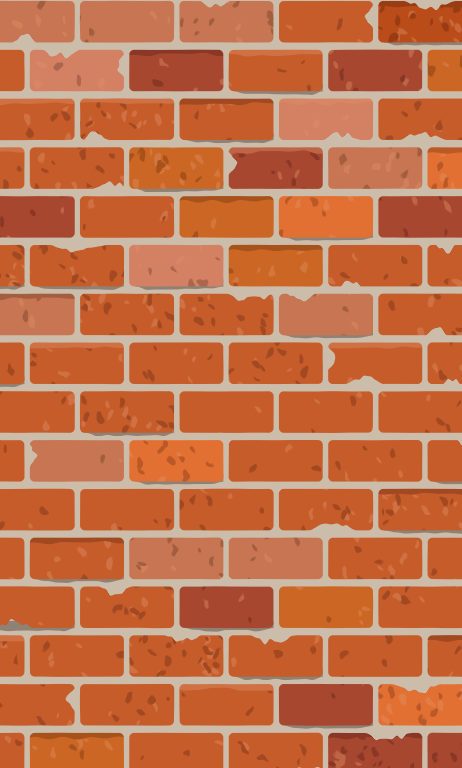
Give the GLSL for this texture, as a WebGL 1 fragment shader.

```glsl
precision highp float;
uniform vec2 u_resolution;

const vec2 BRICK_COUNT = vec2(4.646, 15.74);
const float PITCH = 2.03;               // brick spacing, in row heights
const vec2 HALF_SIZE = vec2(0.96, 0.425);
const float CORNER = 0.1;

const vec3 MORTAR = vec3(0.80, 0.74, 0.67);
const vec3 SHADOW = vec3(0.56, 0.51, 0.46);
const vec3 ORANGE = vec3(0.78, 0.36, 0.17);
const vec3 RED = vec3(0.66, 0.28, 0.19);
const vec3 TAN = vec3(0.78, 0.46, 0.32);
const vec3 PINK = vec3(0.83, 0.50, 0.39);
const vec3 GOLD = vec3(0.80, 0.40, 0.14);
const vec3 BRIGHT = vec3(0.89, 0.44, 0.20);
const vec3 RUST = vec3(0.73, 0.30, 0.10);
const vec3 BROWN = vec3(0.55, 0.24, 0.11);
const vec3 HIGHLIGHT = vec3(0.87, 0.57, 0.40);

float hash(vec2 id, float seed) {
  return fract(sin(dot(id, vec2(127.1, 311.7)) + seed * 74.7) * 43758.5);
}

float noise(vec2 p, float seed) {
  vec2 i = floor(p), f = fract(p);
  f = f * f * (3.0 - 2.0 * f);
  return mix(mix(hash(i, seed), hash(i + vec2(1, 0), seed), f.x),
             mix(hash(i + vec2(0, 1), seed), hash(i + vec2(1, 1), seed), f.x), f.y);
}

float cover(float d, float px) {
  return clamp(0.5 - d / px, 0.0, 1.0);
}

float roundBox(vec2 q, vec2 halfSize, float r) {
  vec2 d = abs(q) - halfSize + r;
  return length(max(d, 0.0)) + min(max(d.x, d.y), 0.0) - r;
}

// Most bricks are orange; the remainder share the other clays.
vec3 clay(float pick) {
  vec3 c = mix(ORANGE, RED, step(0.66, pick));
  c = mix(c, TAN, step(0.77, pick));
  c = mix(c, PINK, step(0.84, pick));
  c = mix(c, GOLD, step(0.88, pick));
  c = mix(c, BRIGHT, step(0.92, pick));
  c = mix(c, RUST, step(0.95, pick));
  return mix(c, BROWN, step(0.98, pick));
}

// Distance to scattered, tilted, uneven flecks.
float flecks(vec2 p, float density, float seed) {
  p += 0.09 * (vec2(noise(p * 8.0, seed), noise(p * 8.0, seed + 1.0)) - 0.5);
  vec2 cell = floor(p / 0.24);
  float d = 1.0;
  for (int y = -1; y <= 1; y++) {
    for (int x = -1; x <= 1; x++) {
      vec2 id = cell + vec2(x, y);
      vec2 jitter = vec2(hash(id, seed + 2.0), hash(id, seed + 3.0));
      vec2 v = p - (id + jitter) * 0.24;
      float a = 0.4 + 1.9 * hash(id, seed + 4.0);
      v = mat2(cos(a), -sin(a), sin(a), cos(a)) * v;
      float r = mix(0.03, 0.065, hash(id, seed + 5.0));
      float blob = length(v / vec2(1.9, 1.0)) - r;
      d = min(d, mix(1.0, blob, step(hash(id, seed + 6.0), density)));
    }
  }
  return d;
}

// Depth of a ragged bite centred at one place along an edge.
float bite(float x, float centre, float span, float seed) {
  float window = 1.0 - smoothstep(0.3 * span, span, abs(x - centre));
  return window * (0.04 + 0.16 * noise(vec2(x * 9.0, seed), seed));
}

void main() {
  vec2 uv = gl_FragCoord.xy / u_resolution;
  float px = BRICK_COUNT.y / u_resolution.y;
  vec2 grid = vec2(uv.x, 1.0 - uv.y) * BRICK_COUNT;
  vec2 p = grid * vec2(PITCH, 1.0);

  // Running bond: every other row slides by half a brick.
  grid.y += 0.055;
  float row = floor(grid.y);
  grid.x += mix(0.222, 0.727, mod(row, 2.0));
  vec2 id = floor(grid);
  vec2 q = (fract(grid) - 0.5) * vec2(PITCH, -1.0);
  float kind = hash(id, 1.0);
  float wobble = 0.008 * (noise(p * 2.5, 4.0) - 0.5);

  // Brick outline with chips on the long and short edges.
  float d = roundBox(q, HALF_SIZE, CORNER) + wobble;
  float centre = 1.5 * (hash(id, 5.0) - 0.5);
  float span = mix(0.15, 0.6, hash(id, 6.0));
  float side = hash(id, 7.0) < 0.55 ? 1.0 : -1.0;
  float chipped = step(hash(id, 8.0), 0.3);
  float longChip = side * q.y - HALF_SIZE.y + bite(q.x, centre, span, kind);
  d = max(d, mix(-1.0, longChip, chipped));
  float shortChip = side * q.x - HALF_SIZE.x + bite(q.y, 0.1, 0.25, kind);
  d = max(d, mix(-1.0, shortChip, step(hash(id, 9.0), 0.07)));

  // Uneven shadow beneath some bricks.
  float taper = 1.0 - smoothstep(0.65, 0.92, abs(q.x - 0.06));
  float drop = taper * (0.035 + 0.045 * noise(vec2(q.x * 5.0, kind * 9.0), 10.0));
  float under = max(-q.y - HALF_SIZE.y - drop, q.y + 0.28);
  under = max(under, abs(q.x - 0.06) - 0.9);
  float shaded = step(hash(id, 11.0), 0.22);
  vec3 color = mix(MORTAR, SHADOW, shaded * cover(under, px));

  // Clay face, flecks and a worn band along the top.
  vec3 base = clay(kind);
  vec3 dark = base * vec3(0.82, 0.79, 0.77);
  vec3 light = mix(base, HIGHLIGHT, 0.4);
  float density = mix(0.06, 0.36, pow(hash(id, 12.0), 2.0));
  vec3 face = mix(base, light, cover(flecks(p, density * 0.75, 20.0), px));
  face = mix(face, dark, cover(flecks(p, density, 40.0), px));
  float depth = 0.06 + 0.10 * noise(vec2(q.x * 3.5, kind * 7.0), 13.0);
  float band = HALF_SIZE.y - depth - q.y;
  float worn = hash(id, 14.0);
  face = mix(face, dark, step(worn, 0.15) * cover(band, px));
  face = mix(face, light, step(0.92, worn) * cover(band, px));

  gl_FragColor = vec4(mix(color, face, cover(d, px)), 1.0);
}
```
